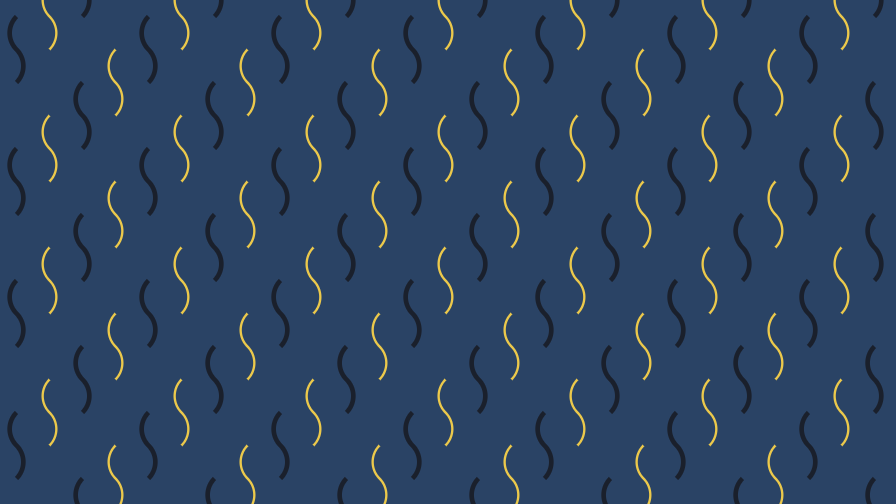
Write a Shadertoy shader that draws this pattern.

```glsl
// Diagonal lattice of upright S-curves, thin yellow and thick dark, on navy.

// Signed distance to an S made of two quarter circles of radius 1, repeated every 4 units
float sCurve(vec2 p, vec2 center, float halfWidth) {
    vec2 q = mod(p - center + 2.0, 4.0) - 2.0;
    q *= q.x < 0.0 ? -1.0 : 1.0;               // fold by point symmetry
    float ring = abs(length(q - vec2(0.0, 1.0)) - 1.0) - halfWidth;
    return max(ring, q.y - 1.0);               // flat cut at the ends
}

float coverage(float d, float pixel) {
    return clamp(0.5 - d / pixel, 0.0, 1.0);
}

void mainImage(out vec4 fragColor, in vec2 fragCoord) {
    // One unit is the arc radius; 21.6 of them span the canvas height
    float pixel = 21.6 / iResolution.y;
    vec2 p = vec2(fragCoord.x, iResolution.y - fragCoord.y) * pixel;

    // Turn by 45 degrees so that the lattice becomes a square grid
    p = vec2(p.x + p.y, p.y - p.x) * sqrt(0.5);

    vec3 color = vec3(0.165, 0.263, 0.396);
    float dark = sCurve(p, vec2(2.0, 1.0), 0.1);
    float yellow = sCurve(p, vec2(2.0, 3.0), 0.05);
    color = mix(color, vec3(0.102, 0.125, 0.173), coverage(dark, pixel));
    color = mix(color, vec3(0.925, 0.788, 0.294), coverage(yellow, pixel));

    fragColor = vec4(color, 1.0);
}
```
